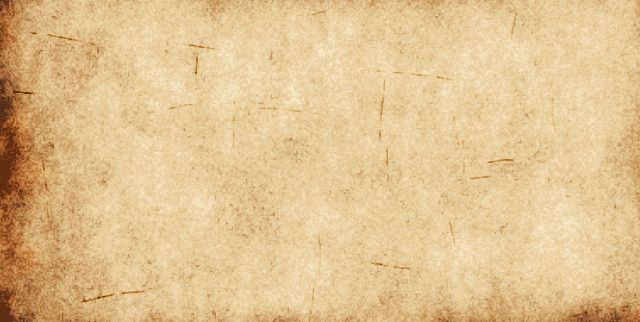
Write a Shadertoy shader that draws this texture.

```glsl
float hash(vec2 p) {
    vec3 q = fract(p.xyx * vec3(0.1031, 0.1030, 0.0973));
    q += dot(q, q.yzx + 33.33);
    return fract((q.x + q.y) * q.z);
}

float noise(vec2 p) {
    vec2 cell = floor(p), f = fract(p);
    f = f * f * (3.0 - 2.0 * f);
    return mix(mix(hash(cell), hash(cell + vec2(1, 0)), f.x),
               mix(hash(cell + vec2(0, 1)), hash(cell + vec2(1, 1)), f.x), f.y);
}

float fbm(vec2 p) {
    float sum = 0.0, amp = 0.5;
    for (int i = 0; i < 5; i++) {
        sum += amp * noise(p);
        p = mat2(1.6, 1.2, -1.2, 1.6) * p + 17.3;
        amp *= 0.5;
    }
    return sum / 0.97;
}

// Paper ramp from pale cream (0) to burnt umber (6)
vec3 paperRamp(float tone) {
    vec3 c = mix(vec3(0.97, 0.91, 0.78), vec3(0.93, 0.84, 0.67), clamp(tone, 0.0, 1.0));
    c = mix(c, vec3(0.90, 0.79, 0.59), clamp(tone - 1.0, 0.0, 1.0));
    c = mix(c, vec3(0.84, 0.69, 0.475), clamp(tone - 2.0, 0.0, 1.0));
    c = mix(c, vec3(0.75, 0.55, 0.33), clamp(tone - 3.0, 0.0, 1.0));
    c = mix(c, vec3(0.61, 0.37, 0.20), clamp(tone - 4.0, 0.0, 1.0));
    return mix(c, vec3(0.33, 0.19, 0.11), clamp(tone - 5.0, 0.0, 1.0));
}

// Tapered arc around the origin
float arcStroke(vec2 p, float angle, float halfLength, float bend, float width, float blur) {
    float c = cos(angle), s = sin(angle);
    p = vec2(c * p.x + s * p.y, c * p.y - s * p.x);
    float offset = abs(p.y + bend * p.x * p.x);
    float taper = 1.0 - smoothstep(0.6 * halfLength, halfLength, abs(p.x));
    return taper * (1.0 - smoothstep(width, width + blur, offset));
}

// Scattered strokes, mostly level, some steep
float scratches(vec2 p, float aspect, int count, float seed, float reach, float width, float blur) {
    float mark = 0.0;
    for (int i = 0; i < count; i++) {
        vec2 id = vec2(float(i) * 3.7 + seed, seed * 1.9);
        vec2 center = vec2(aspect * hash(id), hash(id + 11.0));
        float steep = step(0.62, hash(id + 23.0));
        float angle = mix(0.0, 1.6, steep) + 0.45 * (hash(id + 31.0) - 0.5);
        float halfLength = reach * mix(0.25, 1.0, hash(id + 43.0));
        float bend = 0.7 * hash(id + 57.0) * (1.0 - 0.6 * steep);
        float strength = mix(0.4, 1.0, hash(id + 71.0));
        mark = max(mark, strength * arcStroke(p - center, angle, halfLength, bend, width, blur));
    }
    return mark;
}

// Darkening along the four borders, with a heavy stain on the left
float borderStain(vec2 uv, float rough) {
    vec2 q = max(uv + 0.09 * (rough - 0.5), 0.0);
    vec2 far = max(1.0 - uv + 0.05 * (rough - 0.5), 0.0);
    float spread = mix(0.095, 0.04, smoothstep(0.15, 0.7, uv.y));
    float dent = (uv.y - 0.55) / 0.16;
    float left = 2.8 * exp(-pow(q.x / spread, 1.4)) + 1.0 * exp(-q.x / 0.16);
    left += 1.6 * exp(-q.x / 0.03 - dent * dent);
    float right = 1.6 * exp(-far.x / 0.035);
    float level = 1.5 * exp(-q.y / 0.045) + 1.2 * exp(-far.y / 0.045);
    return left + right + level;
}

void mainImage(out vec4 fragColor, in vec2 fragCoord) {
    vec2 uv = fragCoord / iResolution.xy;
    vec2 p = fragCoord / iResolution.y;
    float aspect = iResolution.x / iResolution.y;
    float pixel = 1.0 / iResolution.y;

    // Broad clouds, upright fibres and fine grain
    float cloud = fbm(p * 4.0 + 5.0);
    float blotch = fbm(p * 13.0 + 40.0);
    float fibre = fbm(p * vec2(34.0, 11.0) + 80.0);
    float grain = noise(p * 190.0) - 0.5;
    float coarse = noise(p * 88.0 + 9.0) - 0.5;
    float tone = 1.6 + 1.7 * (cloud - 0.5) + 1.5 * (blotch - 0.5) + 1.2 * (fibre - 0.5);
    tone += 1.5 * grain + 0.8 * coarse;

    // Aged borders and a blot in the lower right corner
    float rough = 0.65 * fbm(p * 6.0 + 21.0) + 0.35 * blotch;
    float stain = borderStain(uv, rough);
    vec2 toBlot = (p - vec2(0.94 * aspect, 0.01)) / vec2(0.13, 0.07);
    float blot = 1.0 - smoothstep(0.4, 1.2, length(toBlot) + 1.6 * (rough - 0.5));
    tone += stain * mix(0.6, 1.4, blotch) + 1.5 * blot;

    // Dark specks
    tone += 1.3 * smoothstep(0.80, 0.95, noise(p * 115.0 + 63.0)) * smoothstep(0.4, 0.65, blotch);

    // Broken scratches over faint hairlines
    vec2 wobble = 0.008 * vec2(noise(p * 14.0), noise(p * 14.0 + 50.0));
    float broken = smoothstep(0.25, 0.65, noise(p * 38.0 + 30.0));
    float cuts = broken * scratches(p + wobble, aspect, 26, 4.0, 0.17, 0.0008, 0.0025 + 0.5 * pixel);
    float hairs = scratches(p + wobble, aspect, 36, 61.0, 0.11, 0.0005, 0.002 + 0.5 * pixel);
    tone += 2.6 * cuts + 0.6 * hairs * broken;

    // Ochre in the cuts, rust in the stains
    vec3 color = paperRamp(tone);
    color += cuts * vec3(0.02, 0.0, -0.10);
    float rust = smoothstep(1.2, 3.0, stain) * smoothstep(0.4, 0.6, cloud);
    color += rust * vec3(0.05, -0.01, -0.04);
    fragColor = vec4(clamp(color, 0.0, 1.0), 1.0);
}
```
